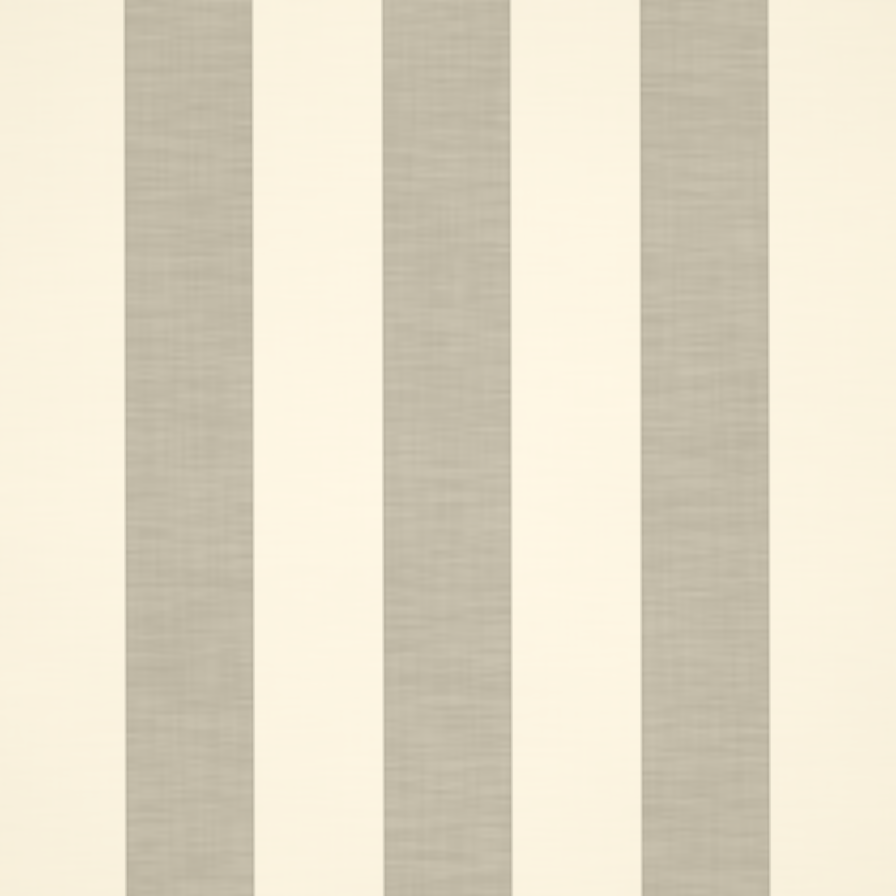
Give the GLSL for this pattern, as a Shadertoy shader.

```glsl
const float PERIOD = 0.2878;
const float HALF_WIDTH = 0.0718;
const vec3 CREAM = vec3(0.995, 0.966, 0.893);
const vec3 TAUPE = vec3(0.765, 0.737, 0.664);
const vec3 SELVEDGE = vec3(0.875, 0.852, 0.780);

float hash(vec2 p) {
    return fract(sin(dot(p, vec2(127.1, 311.7))) * 43758.5453);
}

float valueNoise(vec2 p) {
    vec2 cell = floor(p);
    vec2 f = fract(p);
    f = f * f * (3.0 - 2.0 * f);
    float low = mix(hash(cell), hash(cell + vec2(1.0, 0.0)), f.x);
    float high = mix(hash(cell + vec2(0.0, 1.0)), hash(cell + vec2(1.0, 1.0)), f.x);
    return mix(low, high, f.y);
}

// Noise centred on zero
float signedNoise(vec2 p) {
    return valueNoise(p) - 0.5;
}

// Signed offset from the centre of the nearest stripe
float stripeOffset(float x, float period) {
    return (fract((x - 0.499) / period + 0.5) - 0.5) * period;
}

// Soft-edged line of the given half width
float lineMask(float d, float halfWidth, float blur) {
    return 1.0 - smoothstep(halfWidth - blur, halfWidth + blur, abs(d));
}

// Long weft slubs, shorter broken threads and faint upright warp
float weave(vec2 uv) {
    float weft = signedNoise(uv * vec2(18.0, 190.0));
    float broken = signedNoise(uv * vec2(55.0, 240.0) + 37.0);
    float warp = signedNoise(uv * vec2(210.0, 16.0) + 71.0);
    return 0.5 * weft + 0.35 * broken + 0.25 * warp;
}

void mainImage(out vec4 fragColor, in vec2 fragCoord) {
    vec2 uv = fragCoord / iResolution.xy;
    float blur = 0.8 / iResolution.x;

    // Stripes lean very slightly, as hung cloth does
    float offset = stripeOffset(uv.x + 0.002 * (uv.y - 0.5), PERIOD);
    float edge = abs(offset) - HALF_WIDTH;
    float stripe = 1.0 - smoothstep(-blur, blur, edge);

    // Woven ground and stripe
    float thread = weave(uv);
    float cloud = signedNoise(uv * vec2(7.0, 9.0) + 11.0);
    vec3 cream = CREAM + 0.008 * thread + 0.005 * cloud;
    vec3 taupe = TAUPE + 0.062 * thread + 0.012 * cloud;
    vec3 color = mix(cream, taupe, stripe);

    // Pale edge thread with a darker thread just inside
    color -= 0.025 * lineMask(edge + 0.0025, 0.001, blur);
    color = mix(color, SELVEDGE, 0.8 * lineMask(edge, 0.0010, blur));

    // Gentle fall of light toward the sides
    vec2 fromCentre = uv - 0.5;
    float falloff = dot(fromCentre, fromCentre);
    color -= vec3(0.055, 0.058, 0.075) * falloff * (1.0 - 0.5 * stripe);

    fragColor = vec4(clamp(color, 0.0, 1.0), 1.0);
}
```
